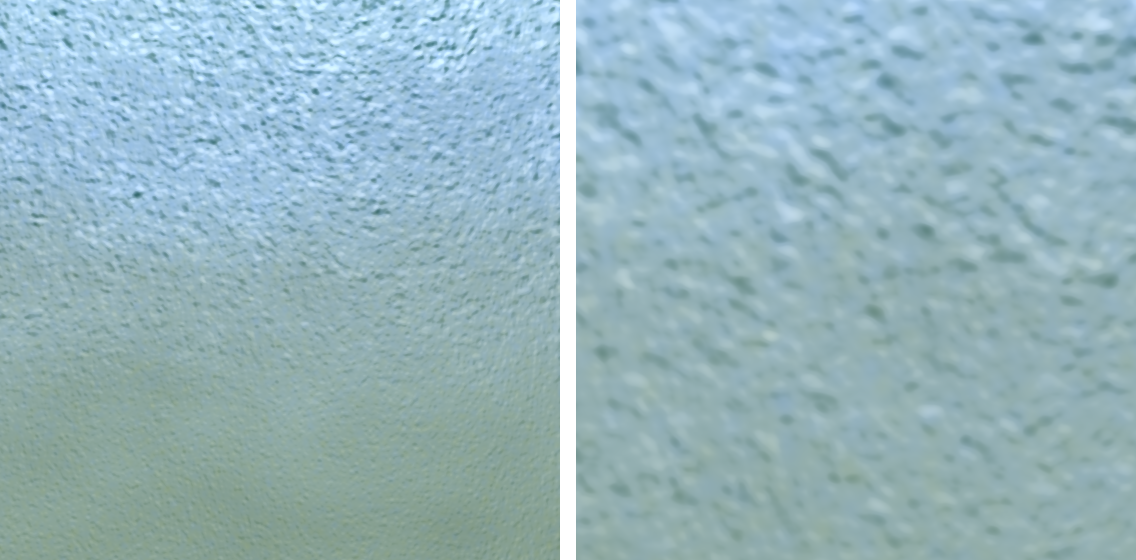
Left: the whole. Right: its middle third, enlarged.
Give the GLSL for this texture, as a WebGL 1 fragment shader.

```glsl
precision highp float;
// Frosted, pebbled glass: pale blue relief fading down into smooth grey green.
uniform vec2 u_resolution;

vec3 hash3(vec2 cell) {
  vec3 q = fract(vec3(cell.xyx) * vec3(0.1031, 0.1030, 0.0973));
  q += dot(q, q.yxz + 33.33);
  return fract((q.xxy + q.yzz) * q.zyx);
}

// Cellular field of round bumps and dents: x = height, y = slope toward light.
vec2 pebbles(vec2 p, vec2 light) {
  vec2 cell = floor(p);
  vec2 field = vec2(0.0);
  for (int j = -1; j <= 1; j++) {
    for (int i = -1; i <= 1; i++) {
      vec2 id = cell + vec2(float(i), float(j));
      vec3 rnd = hash3(id);
      vec2 d = p - id - rnd.xy;
      float falloff = max(0.0, 1.0 - dot(d, d));
      float amount = 2.0 * rnd.z - 1.0;
      field += amount * falloff * falloff * vec2(falloff, 6.0 * dot(d, light));
    }
  }
  return field;
}

// Layered sines bend the grain so that rows of cells do not show.
vec2 bend(vec2 p, float amount) {
  vec2 a = sin(p.yx * vec2(37.0, 43.0) + 2.0 * sin(p * 19.0));
  vec2 b = sin(p.yx * vec2(91.0, 83.0) + a.yx * 2.0);
  return p + amount * (a + 0.5 * b);
}

// Keeps weak relief quiet and strong relief crisp, so marks stand apart.
float isolate(float relief, float level) {
  float strength = abs(relief) / level;
  return relief * mix(0.55, 1.25, smoothstep(0.2, 1.6, strength));
}

// Vertical wash of light, from the dull foot to the bright top.
vec3 wash(float y) {
  vec3 foot = vec3(0.522, 0.622, 0.567);
  vec3 sage = vec3(0.546, 0.650, 0.615);
  vec3 haze = vec3(0.580, 0.692, 0.710);
  vec3 sky = vec3(0.615, 0.762, 0.882);
  vec3 glow = vec3(0.668, 0.825, 0.938);
  vec3 color = mix(foot, sage, smoothstep(0.0, 0.25, y));
  color = mix(color, haze, smoothstep(0.20, 0.46, y));
  color = mix(color, sky, smoothstep(0.46, 0.75, y));
  return mix(color, glow, smoothstep(0.74, 1.0, y));
}

void main() {
  vec2 uv = gl_FragCoord.xy / u_resolution;
  vec2 p = bend(uv, 0.002);

  // Broad cloudy patches shift the wash and the depth of the relief.
  vec2 up = vec2(0.0, 1.0);
  float cloud = pebbles(uv * vec2(3.0, 5.0) + 7.3, up).x;
  float patches = pebbles(p * vec2(9.0, 13.0) + 21.7, up).x;
  float clumps = pebbles(p * vec2(26.0, 30.0) + 57.1, up).x;
  vec3 color = wash(clamp(uv.y + 0.05 * cloud + 0.035 * patches, 0.0, 1.0));
  color += 0.012 * cloud + 0.011 * patches;

  // Strokes slope down to the right and stand steeper at the right side.
  float angle = mix(1.1, 2.4, smoothstep(0.4, 1.0, uv.x)) + 0.3 * patches;
  vec2 light = vec2(cos(angle), sin(angle));

  // Coarse pebbles at the top give way to fine grain below.
  vec2 coarse = pebbles(p * vec2(56.0, 66.0), light);
  vec2 medium = pebbles(p * vec2(82.0, 94.0) + 41.0, light);
  float fine = pebbles(uv * vec2(140.0, 132.0) + 83.0, light).y;
  float depth = smoothstep(0.15, 1.0, uv.y) * (1.0 + 0.4 * patches + 0.3 * clumps);
  float relief = dot(coarse, vec2(0.070, 0.046)) * depth
               + dot(medium, vec2(0.070, 0.054)) * depth
               + medium.y * 0.007 + fine * (0.014 + 0.020 * depth);
  relief = isolate(relief, 0.015 + 0.060 * depth);

  // Hollows bite deeper and greener than the soft-topped bright caps.
  vec3 hollow = vec3(1.12, 0.96, 1.18);
  vec3 cap = vec3(0.95, 0.80, 0.78) / (1.0 + 2.0 * max(relief, 0.0));
  color += relief * (relief < 0.0 ? hollow : cap) + clumps * 0.018 * depth;

  // Faint warm and cool specks.
  float speck = pebbles(uv * vec2(90.0, 80.0) + 131.0, light).x;
  color += speck * vec3(0.008, 0.002, -0.026);

  gl_FragColor = vec4(clamp(color, 0.0, 1.0), 1.0);
}
```
